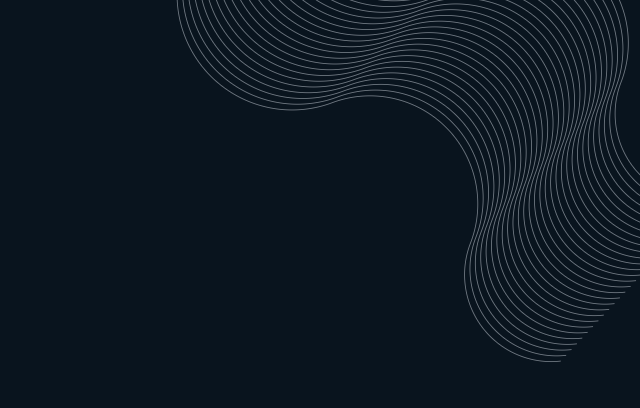
Give the GLSL for this background, as a Shadertoy shader.

```glsl
#define LINE_COUNT 29
#define LINE_STEP vec2(0.01322, 0.01408)
#define LINE_WIDTH 0.00205
#define ASPECT 1.5738
#define CREST_CENTER vec2(0.7182, 1.0133)
#define CREST_RADIUS 0.2828
#define BEND_CENTER vec2(0.9098, 0.5)
#define TAIL_CENTER vec2(1.3555, 0.3268)
#define TAIL_END 0.0235
#define NIGHT vec3(0.036, 0.077, 0.118)
#define SILVER vec3(0.45, 0.485, 0.52)

float cross2(vec2 a, vec2 b) {
    return a.x * b.y - a.y * b.x;
}

// Share of a pixel covered by a circle outline of the given radius
float ring(vec2 p, float radius, float pixel) {
    float d = length(p) - radius;
    float halfWidth = 0.5 * LINE_WIDTH;
    float covered = min(d + 0.5 * pixel, halfWidth) - max(d - 0.5 * pixel, -halfWidth);
    return max(covered, 0.0) / pixel;
}

// Three tangent arcs, each limited to its sector, form one wavy line
float waveLine(vec2 p, float pixel) {
    vec2 crestToBend = BEND_CENTER - CREST_CENTER;
    vec2 bendToTail = TAIL_CENTER - BEND_CENTER;
    float bendRadius = length(crestToBend) - CREST_RADIUS;
    float tailRadius = length(bendToTail) - bendRadius;

    vec2 crest = p - CREST_CENTER;
    vec2 bend = p - BEND_CENTER;
    vec2 tail = p - TAIL_CENTER;
    bool pastCrest = cross2(crestToBend, bend) > 0.0;
    bool beforeTail = cross2(bendToTail, bend) > 0.0;

    float cover = 0.0;
    if (!pastCrest) cover = ring(crest, CREST_RADIUS, pixel);
    if (pastCrest && beforeTail) cover = max(cover, ring(bend, bendRadius, pixel));
    if (!beforeTail) {
        float cap = clamp(0.5 + (TAIL_END - tail.x) / pixel, 0.0, 1.0);
        cover = max(cover, ring(tail, tailRadius, pixel) * cap);
    }
    return cover;
}

void mainImage(out vec4 fragColor, in vec2 fragCoord) {
    vec2 p = fragCoord / iResolution.xy * vec2(ASPECT, 1.0);
    float pixel = 1.0 / iResolution.y;

    // Shifted copies of the same line build the ribbon
    float cover = 0.0;
    for (int i = 0; i < LINE_COUNT; i++) {
        cover = max(cover, waveLine(p - float(i) * LINE_STEP, pixel));
    }
    fragColor = vec4(mix(NIGHT, SILVER, cover), 1.0);
}
```
